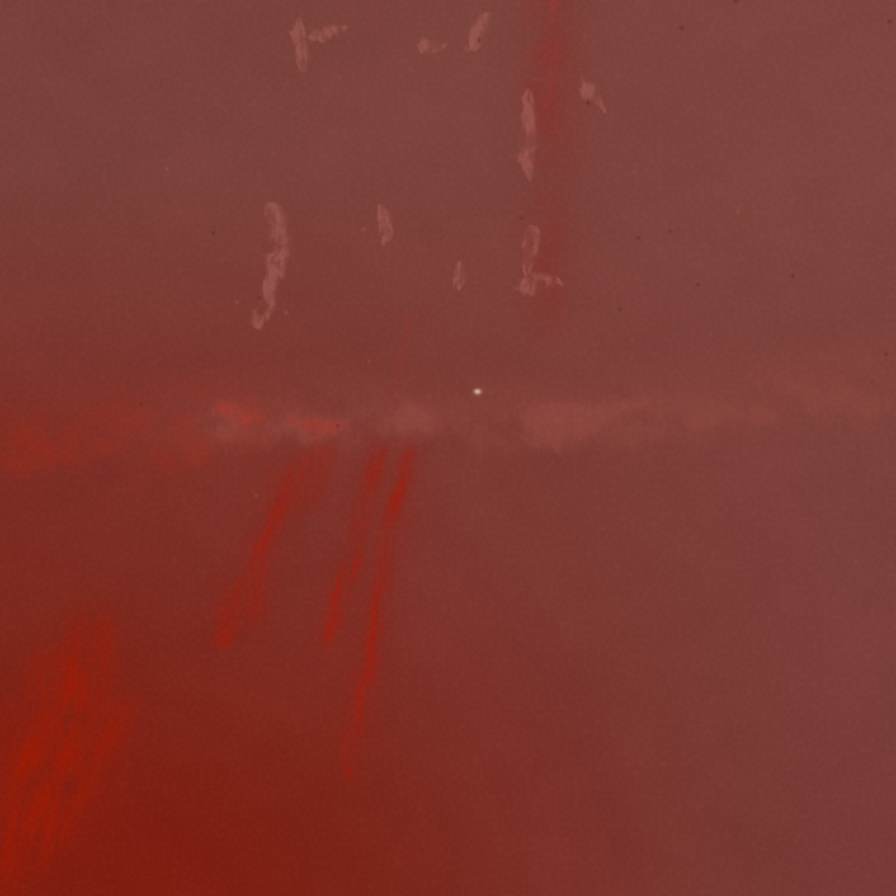
A WebGL 2 fragment shader for this texture:

```glsl
#version 300 es
precision highp float;
uniform vec2 u_resolution;
out vec4 fragColor;

vec2 hash2(vec2 p) {
  vec3 q = fract(vec3(p.xyx) * vec3(0.1031, 0.103, 0.0973));
  q += dot(q, q.yzx + 33.33);
  return fract((q.xx + q.yz) * q.zy);
}

// Distance to the nearest scattered cell point
float cellular(vec2 p) {
  vec2 cell = floor(p), f = fract(p);
  float nearest = 2.0;
  for (int i = 0; i < 9; i++) {
    vec2 o = vec2(i % 3, i / 3) - 1.0;
    nearest = min(nearest, length(o + hash2(cell + o) - f));
  }
  return nearest;
}

// Layered, rotated sines, roughly -1 to 1
float waves(vec2 p) {
  float sum = 0.0, amp = 0.5;
  for (int i = 0; i < 5; i++) {
    sum += amp * sin(p.x + 1.7 * sin(p.y)) * cos(p.y + 0.8 * sin(p.x));
    p = mat2(1.5, 1.1, -1.1, 1.5) * p + 2.3;
    amp *= 0.6;
  }
  return sum;
}

float blob(vec2 p, vec2 center, vec2 radius) {
  vec2 d = (p - center) / radius;
  return exp(-dot(d, d));
}

// Soft stroke between line.xy and line.zw, thinner at both ends
float stroke(vec2 p, vec4 line, float width) {
  vec2 ab = line.zw - line.xy;
  float t = clamp(dot(p - line.xy, ab) / dot(ab, ab), 0.0, 1.0);
  float d = length(p - line.xy - ab * t) / (width * (0.55 + 1.8 * t * (1.0 - t)));
  return exp(-d * d);
}

vec3 wallColor(vec2 p) {
  vec3 upper = mix(vec3(0.48, 0.255, 0.23), vec3(0.505, 0.27, 0.247), p.x);
  vec3 middle = mix(vec3(0.49, 0.17, 0.135), vec3(0.49, 0.253, 0.23), smoothstep(-0.2, 1.0, p.x));
  vec3 lower = mix(vec3(0.5, 0.115, 0.065), vec3(0.475, 0.235, 0.215), smoothstep(0.1, 1.0, p.x));
  vec3 c = mix(lower, middle, smoothstep(0.0, 0.5, p.y));
  return mix(c, upper, smoothstep(0.42, 0.86, p.y));
}

// Height of the worn horizontal seam
float seamHeight(float x) {
  return 0.505 + 0.025 * smoothstep(0.0, 0.25, x) + 0.035 * smoothstep(0.6, 0.95, x);
}

void main() {
  vec2 p = gl_FragCoord.xy / u_resolution;
  float broad = waves(p * 11.0);
  float mottled = waves(p * 38.0 + 4.0);
  float ragged = waves(p * vec2(110.0, 65.0));
  vec2 warped = p + 0.007 * vec2(mottled, waves(p.yx * 42.0)) + 0.004 * ragged;
  // Grain along the falling streaks
  float brushed = smoothstep(-0.5, 0.6, waves(vec2(p.x - 0.25 * p.y, p.y) * vec2(150.0, 22.0)));
  float flaked = smoothstep(0.75, 0.2, cellular(warped * vec2(110.0, 45.0)));
  vec3 color = wallColor(p) + (0.009 * broad + 0.006 * mottled) * vec3(1.0, 0.8, 0.8);

  // Worn seam, red at its left end, with paler patches
  vec3 warmRed = vec3(0.57, 0.17, 0.12);
  float offset = p.y - seamHeight(p.x) + 0.016 * broad + 0.012 * mottled;
  float seam = smoothstep(-0.042, -0.008, offset) * smoothstep(0.07, 0.0, offset);
  vec3 seamColor = mix(warmRed, vec3(0.55, 0.28, 0.245), smoothstep(0.02, 0.3, p.x));
  color = mix(color, seamColor, seam * clamp(0.42 + 0.35 * mottled + 0.2 * ragged, 0.0, 1.0));
  float blush = blob(warped, vec2(0.22, 0.51), vec2(0.1, 0.06)) + blob(warped, vec2(0.04, 0.495), vec2(0.08, 0.03));
  color = mix(color, warmRed, blush * clamp(0.25 + 0.45 * mottled + 0.25 * ragged, 0.0, 0.8));
  float patches = blob(warped, vec2(0.25, 0.53), vec2(0.03, 0.025))
    + blob(warped, vec2(0.35, 0.522), vec2(0.045, 0.014))
    + blob(warped, vec2(0.465, 0.53), vec2(0.03, 0.016))
    + blob(warped, vec2(0.62, 0.518), vec2(0.042, 0.023))
    + 0.8 * stroke(warped, vec4(0.59, 0.53, 0.72, 0.548), 0.018);
  patches = smoothstep(0.1, 0.95, patches * (1.0 + 0.5 * ragged + 0.4 * mottled));
  color = mix(color, vec3(0.575, 0.29, 0.255), 0.55 * patches);
  float raw = stroke(warped, vec4(0.245, 0.54, 0.29, 0.533), 0.012) + stroke(warped, vec4(0.33, 0.527, 0.385, 0.523), 0.008);
  color = mix(color, vec3(0.65, 0.22, 0.17), raw * (0.2 + 0.45 * flaked));

  // Faint red column above the seam
  float column = stroke(warped, vec4(0.62, 1.1, 0.61, 0.65), 0.037);
  color = mix(color, vec3(0.53, 0.17, 0.15), column * (0.33 + 0.2 * broad + 0.2 * mottled));
  color = mix(color, vec3(0.6, 0.22, 0.2), 0.6 * brushed * stroke(warped, vec4(0.618, 1.02, 0.613, 0.88), 0.008));
  color = mix(color, vec3(0.55, 0.22, 0.2), 0.4 * stroke(warped, vec4(0.46, 0.65, 0.44, 0.56), 0.005));

  // Broken red streaks: both ends of each, over a dim glow
  const vec4 streaks[7] = vec4[7](
    vec4(0.36, 0.49, 0.31, 0.43), vec4(0.315, 0.44, 0.275, 0.33),
    vec4(0.29, 0.36, 0.25, 0.295), vec4(0.423, 0.495, 0.4, 0.4),
    vec4(0.405, 0.41, 0.365, 0.285), vec4(0.455, 0.495, 0.425, 0.35),
    vec4(0.432, 0.39, 0.388, 0.14));
  float streaked = 0.0, glow = 0.0;
  for (int i = 0; i < 7; i++) {
    float width = i == 0 ? 0.026 : i == 2 ? 0.02 : 0.01;
    streaked = max(streaked, stroke(warped, streaks[i], width) * (i == 0 ? 0.6 : 1.0));
    glow = max(glow, stroke(p, streaks[i], 0.035));
  }
  color = mix(color, vec3(0.55, 0.13, 0.09), 0.25 * glow);
  color = mix(color, vec3(0.62, 0.12, 0.06), streaked * (0.15 + 0.6 * brushed));

  // Red stain in the low corner
  float stain = stroke(warped, vec4(0.1, 0.29, 0.0, 0.03), 0.055)
    + 0.5 * stroke(warped, vec4(0.14, 0.21, 0.05, 0.05), 0.03);
  color = mix(color, vec3(0.63, 0.105, 0.015), min(stain, 1.0) * (0.3 + 0.4 * brushed + 0.25 * mottled));

  // Pale scuffs: both ends of each
  const vec4 scuffs[12] = vec4[12](
    vec4(0.336, 0.975, 0.337, 0.925), vec4(0.35, 0.962, 0.385, 0.966),
    vec4(0.465, 0.948, 0.495, 0.949), vec4(0.525, 0.945, 0.547, 0.982),
    vec4(0.645, 0.908, 0.672, 0.878), vec4(0.592, 0.89, 0.586, 0.81),
    vec4(0.307, 0.77, 0.312, 0.69), vec4(0.31, 0.7, 0.288, 0.64),
    vec4(0.428, 0.768, 0.432, 0.73), vec4(0.597, 0.745, 0.588, 0.695),
    vec4(0.58, 0.684, 0.628, 0.683), vec4(0.513, 0.705, 0.513, 0.68));
  float scuffed = 0.0;
  for (int i = 0; i < 12; i++)
    scuffed = max(scuffed, stroke(warped, scuffs[i], 0.005 + 0.12 * distance(scuffs[i].xy, scuffs[i].zw)));
  scuffed = smoothstep(0.25, 0.95, scuffed * (1.0 + 0.7 * ragged + 0.3 * mottled));
  color = mix(color, vec3(0.62, 0.36, 0.33), scuffed * (0.2 + 0.5 * flaked));

  // Scattered specks and fine grain
  for (int i = 0; i < 26; i++) {
    vec2 seed = hash2(vec2(float(i) + 3.0, 17.0));
    float speck = blob(p, vec2(seed.x, 0.35 + 0.65 * seed.y), vec2(0.0015 + 0.0012 * seed.y));
    color = mix(color, i % 3 == 0 ? vec3(0.6, 0.36, 0.32) : vec3(0.35, 0.15, 0.13), 0.45 * speck);
  }
  color = mix(color, vec3(0.85, 0.72, 0.64), blob(p, vec2(0.533, 0.563), vec2(0.004, 0.003)));
  fragColor = vec4(color + 0.02 * (cellular(p * 190.0) - 0.5), 1.0);
}
```
